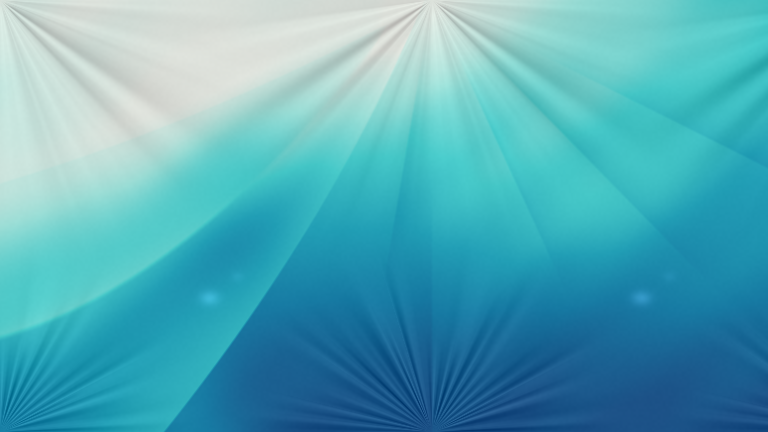
Reproduce this background procedurally as a Shadertoy shader.

```glsl
#define EDGE 0.004
#define FAN_DETAIL 11.0
#define FAN_STRENGTH 0.12
#define FAN_FADE 2.1
#define BLADES 7.0
#define BLADE_STRENGTH 0.11
#define FOLD_SHADOW 0.45
#define CREASE_DEPTH 0.34
#define RIM_LIGHT 0.3
#define SILK 0.35
#define GRAIN 0.008

float hash(float n) {
    n = fract(n * 0.1031);
    n *= n + 33.33;
    return fract(n * (n + n));
}

float noise(float x) {
    float i = floor(x), f = fract(x);
    return mix(hash(i), hash(i + 1.0), f * f * (3.0 - 2.0 * f));
}

float noise2(vec2 p) {
    float row = floor(p.y), f = fract(p.y);
    return mix(noise(p.x + row * 57.0), noise(p.x + row * 57.0 + 57.0),
               f * f * (3.0 - 2.0 * f));
}

float bump(vec2 p, vec2 radius) {
    p /= radius;
    return exp(-dot(p, p));
}

float sheet(float d) { return smoothstep(-EDGE, EDGE, d); }

// Ramp from cream through turquoise to deep blue, depth 0 to 5
vec3 seaRamp(float depth) {
    vec3 c = mix(vec3(0.87, 0.885, 0.86), vec3(0.60, 0.86, 0.83), clamp(depth, 0.0, 1.0));
    c = mix(c, vec3(0.27, 0.78, 0.78), clamp(depth - 1.0, 0.0, 1.0));
    c = mix(c, vec3(0.13, 0.62, 0.71), clamp(depth - 2.0, 0.0, 1.0));
    c = mix(c, vec3(0.09, 0.48, 0.64), clamp(depth - 3.0, 0.0, 1.0));
    return mix(c, vec3(0.11, 0.32, 0.53), clamp(depth - 4.0, 0.0, 1.0));
}

// Creases that spread down from the upper pole
float creases(vec2 p) {
    float slopes[4] = float[4](-0.17, 0.46, 0.98, 2.0);
    float drop = 1.0 - p.y, total = 0.0;
    for (int i = 0; i < 4; i++) {
        float k = slopes[i];
        float d = (p.x - 1.0 - k * drop) / sqrt(1.0 + k * k);
        float reach = smoothstep(0.08, 0.3, drop) * (1.0 - smoothstep(0.45, 0.72, drop));
        total += sheet(d) * exp(-max(d, 0.0) / 0.05) * reach;
    }
    float seam = sheet(1.0 - p.x) * exp(-max(1.0 - p.x, 0.0) / 0.09);
    return total + 0.6 * seam * (1.0 - smoothstep(0.35, 0.65, p.y));
}

float waterDepth(vec2 p) {
    float drop = 1.0 - p.y;

    // Deep water on the right
    float deep = 5.2 * smoothstep(-0.16, 1.03, drop) - 0.2;
    deep += 2.6 * max(p.x - 1.0, 0.0) * p.y * p.y;
    deep -= 0.85 * bump(p - vec2(1.42, 0.48), vec2(0.34, 0.19));
    deep -= 1.2 * bump(p - vec2(0.42, 0.0), vec2(0.14, 0.22));
    deep += CREASE_DEPTH * creases(p);

    // Teal band in the middle
    float band = 2.75 * smoothstep(-0.05, 0.6, drop);
    band += bump(p, vec2(0.22, 0.16)) + 0.35 * bump(p - vec2(0.56, 0.42), vec2(0.13));

    // Pale sheet with a cream upper part
    float fall = 0.575 + 0.3 * p.x + 0.125 * p.x * p.x - p.y;
    float pale = 0.05 + 0.5 * bump(p - vec2(0.0, 0.72), vec2(0.2, 0.18));
    pale += 1.85 * smoothstep(-0.05, 0.26, fall);
    pale += 0.15 * sheet(fall) * exp(-max(fall, 0.0) / 0.05);
    pale += 0.5 * bump(p - vec2(0.58, 0.62), vec2(0.2, 0.13));

    // Curved borders between the layers
    float upperEdge = p.y - (0.22 + 0.279 * p.x + 0.574 * p.x * p.x);
    float sideEdge = p.x - (0.38 + 0.8 * p.y - 0.2 * p.y * p.y);
    pale -= RIM_LIGHT * exp(-abs(upperEdge) / 0.035);
    band -= 0.4 * exp(-abs(upperEdge) / 0.08) + 0.25 * exp(-abs(sideEdge) / 0.05);
    float cover = smoothstep(-0.012, 0.008, upperEdge) * (1.0 - smoothstep(0.85, 1.0, p.x));
    return mix(mix(band, pale, cover), deep, sheet(sideEdge));
}

// Soft pleats below an upper pole
float upperFan(vec2 q, float seed) {
    float a = atan(q.x, -q.y), r = length(q);
    float pleats = noise(a * FAN_DETAIL + seed) + 0.3 * noise(a * FAN_DETAIL * 2.7 + seed) - 0.65;
    float shadow = exp(-pow((abs(a) - 1.0) / 0.08, 2.0))
                 + 0.8 * exp(-pow((abs(a) - 0.78) / 0.045, 2.0));
    float fade = exp(-r * FAN_FADE) * (1.0 - smoothstep(0.3, 0.75, r)) * smoothstep(0.0, 0.04, r);
    return (FAN_STRENGTH * pleats - 0.14 * shadow) * fade;
}

// Soft pointed blades of uneven size above a lower pole
float lowerFan(vec2 q) {
    float a = atan(q.x, q.y), r = length(q);
    float cell = a * BLADES + 1.3 * noise(a * 4.0 + 40.0);
    float id = floor(cell), f = fract(cell);
    float reach = 0.24 + 0.24 * hash(id + 71.0);
    float taper = (1.0 - smoothstep(0.2 * reach, reach, r)) * smoothstep(0.0, 0.06, r);
    float dark = smoothstep(0.0, 0.3, f) * (1.0 - smoothstep(0.3, 0.75, f));
    float light = smoothstep(0.55, 0.82, f) * (1.0 - smoothstep(0.82, 1.0, f));
    float fine = noise(a * 26.0 + 90.0) - 0.5;
    float wisps = noise(a * 13.0 + r * 2.0 + 30.0) - 0.5;
    wisps *= smoothstep(0.1, 0.25, r) * (1.0 - smoothstep(0.25, 0.5, r));
    float weight = 0.5 + 0.7 * hash(id + 23.0);
    return BLADE_STRENGTH * (taper * (weight * (0.6 * light - dark) + 0.6 * fine) + 0.5 * wisps);
}

void mainImage(out vec4 fragColor, in vec2 fragCoord) {
    vec2 p = fragCoord / iResolution.y;
    mat2 slant = mat2(0.77, -0.64, 0.64, 0.77);
    float depth = waterDepth(p), shade = 0.0, spots = 0.0;

    // Fans, folds and spots recur at each pole
    for (int i = 0; i < 3; i++) {
        vec2 q = p - vec2(float(i), 0.0);
        shade += upperFan(q - vec2(0.0, 1.0), 60.0) + lowerFan(q);
        depth += FOLD_SHADOW * bump(slant * (q - vec2(0.5, 0.4)), vec2(0.36, 0.075));
        spots += bump(q - vec2(0.485, 0.31), vec2(0.022, 0.016))
               + 0.3 * bump(q - vec2(0.55, 0.36), vec2(0.014, 0.012));
    }

    // Slanted silky variation and fine grain
    depth += SILK * (noise2(slant * p * vec2(2.5, 11.0) + 20.0) - 0.5);
    vec3 color = seaRamp(depth) + shade * vec3(0.9, 1.0, 0.95);
    color += 0.14 * spots * vec3(0.8, 0.8, 1.0);
    color += GRAIN * (noise2(p * 160.0 + 9.0) - 0.5);
    fragColor = vec4(clamp(color, 0.0, 1.0), 1.0);
}
```
